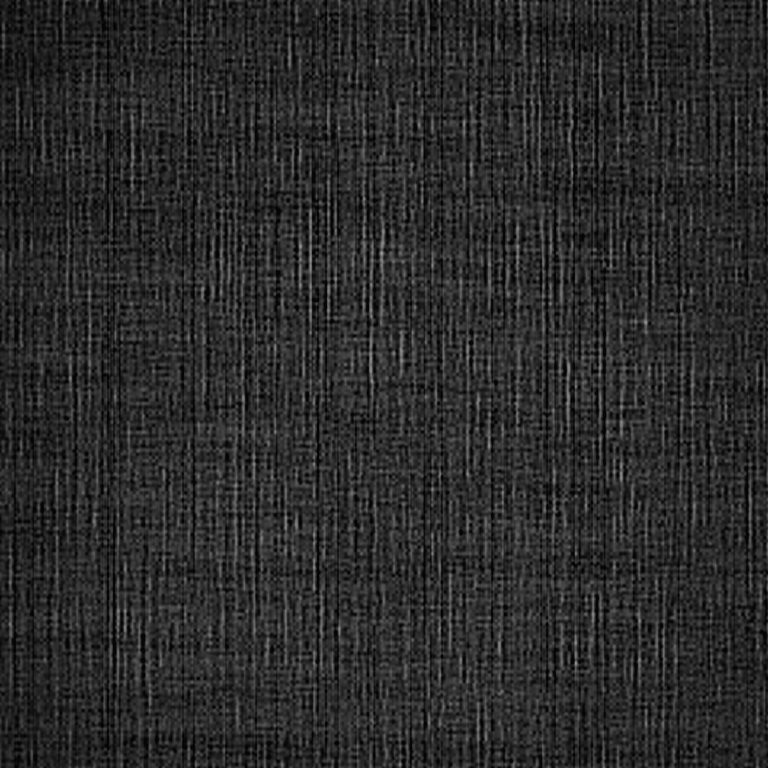
Give the GLSL for this texture, as a Shadertoy shader.

```glsl
// Dark charcoal woven cloth: fine long warp threads crossed by short weft.
// Sharpened, stretched noise makes neighbouring threads alternate in tone, thin
// broken slits part the warp, and a soft vignette darkens the borders.

const float BASE_TONE     = 0.179;
const float BLACK_FLOOR   = 0.018;
const vec3  CLOTH_TINT    = vec3(1.0);

// Noise cells across the canvas: x, y
const vec2  LONG_WARP     = vec2(215.0, 6.0);
const vec2  SHORT_WARP    = vec2(220.0, 50.0);
const vec2  LONG_WEFT     = vec2(17.0, 200.0);
const vec2  SHORT_WEFT    = vec2(80.0, 215.0);
const vec2  GRAIN         = vec2(240.0, 240.0);
const vec2  BANDS         = vec2(4.0, 55.0);
const vec2  CLOUDS        = vec2(6.0, 4.0);

const float LONG_WARP_AMP  = 0.082;
const float SHORT_WARP_AMP = 0.066;
const float LONG_WEFT_AMP  = 0.036;
const float SHORT_WEFT_AMP = 0.066;
const float GRAIN_AMP      = 0.076;
const float BAND_AMP       = 0.026;
const float CLOUD_AMP      = 0.014;
const float GLINT_AMP      = 0.09;

const float GAP_COUNT     = 124.0;
const float GAP_WIDTH     = 0.0012;
const float GAP_DEPTH     = 0.12;

const float CENTRE_LIGHT  = 1.05;
const float EDGE_SHADE    = 0.30;

const vec2 ACROSS = vec2(1.0, 0.0);
const vec2 UPWARD = vec2(0.0, 1.0);

float hash(vec2 p, float seed) {
    vec3 q = fract(vec3(p.xyx + seed * 17.3) * vec3(0.1031, 0.1030, 0.0973));
    q += dot(q, q.yzx + 33.33);
    return fract((q.x + q.y) * q.z);
}

// Smooth value noise from -1 to 1
float noise(vec2 p, float seed) {
    vec2 cell = floor(p);
    vec2 f = fract(p);
    f = f * f * (3.0 - 2.0 * f);
    float low  = mix(hash(cell, seed), hash(cell + ACROSS, seed), f.x);
    float high = mix(hash(cell + UPWARD, seed), hash(cell + 1.0, seed), f.x);
    return mix(low, high, f.y) * 2.0 - 1.0;
}

// Noise less the mean of its neighbours, so adjacent threads contrast
float threads(vec2 p, vec2 side, float seed) {
    return noise(p, seed) - 0.5 * (noise(p + side, seed) + noise(p - side, seed));
}

// Dark upright slits of varying strength, broken along their length
float warpGaps(vec2 uv, float pixel) {
    float column = floor(uv.x * GAP_COUNT);
    float strength = smoothstep(0.35, 0.95, hash(vec2(column, 3.0), 8.0));
    float centre = (column + mix(0.3, 0.7, hash(vec2(column, 9.0), 9.0))) / GAP_COUNT;
    float slit = 1.0 - smoothstep(GAP_WIDTH - pixel * 0.5, GAP_WIDTH + pixel * 0.5,
                                  abs(uv.x - centre));
    float broken = smoothstep(-0.8, 0.3, noise(vec2(column * 2.0 + 0.5, uv.y * 14.0), 10.0));
    return slit * strength * broken;
}

float vignette(vec2 uv) {
    vec2 d = abs(uv - vec2(0.54, 0.48)) * 2.0;
    float edge = pow(d.x, 3.0) * 0.75 + pow(d.y, 3.0) * 0.5;
    return CENTRE_LIGHT - EDGE_SHADE * min(edge, 1.6);
}

void mainImage(out vec4 fragColor, in vec2 fragCoord) {
    vec2 uv = fragCoord / iResolution.xy;
    float pixel = 1.0 / iResolution.x;

    // Threads in both directions
    float longWarp  = threads(uv * LONG_WARP, ACROSS, 1.0);
    float shortWarp = threads(uv * SHORT_WARP, ACROSS, 2.0);
    float tone = BASE_TONE;
    tone += LONG_WARP_AMP * longWarp + SHORT_WARP_AMP * shortWarp;
    tone += LONG_WEFT_AMP * noise(uv * LONG_WEFT, 3.0);
    tone += SHORT_WEFT_AMP * threads(uv * SHORT_WEFT, UPWARD, 4.0);

    // Grain, horizontal bands and broad unevenness
    tone += GRAIN_AMP * threads(uv * GRAIN, ACROSS, 5.0);
    tone += BAND_AMP * noise(uv * BANDS, 6.0);
    tone += CLOUD_AMP * noise(uv * CLOUDS, 7.0);

    // Pale glints where raised threads meet, dark slits between threads
    tone += GLINT_AMP * smoothstep(0.6, 1.8, longWarp + shortWarp);
    tone -= GAP_DEPTH * warpGaps(uv, pixel);

    tone = max(tone * vignette(uv), BLACK_FLOOR);
    fragColor = vec4(CLOTH_TINT * tone, 1.0);
}
```
